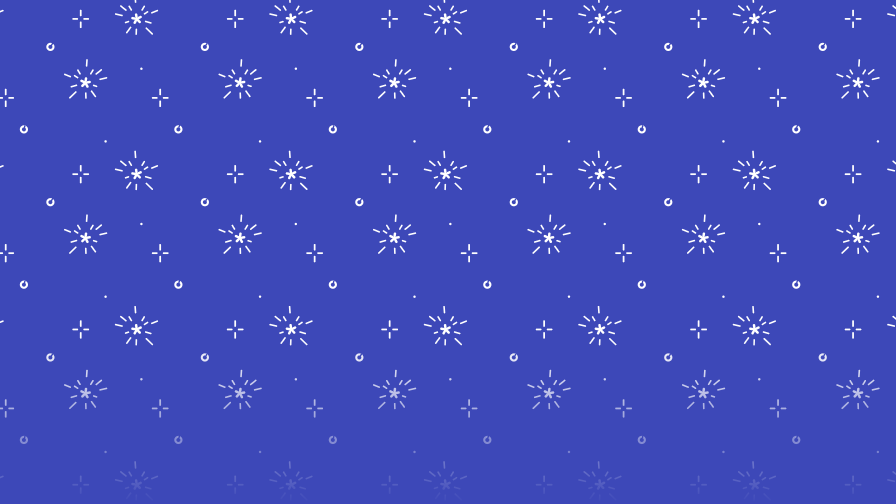
This pattern is drawn by a Shadertoy shader. Its source:

```glsl
// Festive tile of white bursts, split crosses, notched rings and dots on indigo.
// Each motif is a distance function wrapped onto its own lattice point; the
// ink fades out linearly over the lowest third of the canvas.

const float UNITS = 432.0;                 // design units per canvas height
const vec2  TILE = vec2(132.4, 133.1);     // repeat size in design units
const vec3  GROUND = vec3(0.238, 0.282, 0.722);
const vec3  INK = vec3(1.0);
const float FADE_TOP = 144.0;              // height where the ink starts to fade

// Motif centres inside the tile
const vec2 BURST_A = vec2(73.2, 94.9);
const vec2 BURST_B = vec2(117.2, 16.5);
const vec2 CROSS_A = vec2(69.2, 16.5);
const vec2 CROSS_B = vec2(4.9, 81.9);
const vec2 RING_A = vec2(43.2, 125.6);
const vec2 RING_B = vec2(20.5, 54.9);
const vec2 DOT_A = vec2(121.2, 106.9);
const vec2 DOT_B = vec2(90.5, 44.6);

const float RAY_HALF = 0.68;
const float STAR_REACH = 3.7;
const float STAR_HALF = 1.05;
const float STAR_TILT = 0.14;
const float RING_RADIUS = 2.6;
const float RING_HALF = 0.9;
const float DOT_RADIUS = 1.0;
const float TAU = 6.2831853;

// Irregular burst rays: angle in degrees, inner radius, outer radius
const int RAY_COUNT = 12;
const vec3 RAYS[RAY_COUNT] = vec3[RAY_COUNT](
    vec3(86, 14.5, 19.5), vec3(59, 9, 12.5), vec3(39, 12, 17.5),
    vec3(13, 13, 18.5), vec3(-18, 7.5, 10), vec3(-54, 9, 14.5),
    vec3(-88, 9, 13), vec3(-136, 11.5, 18.5), vec3(-164, 8, 12.5),
    vec3(158, 14, 19), vec3(147, 8, 11), vec3(121, 9, 12.5));

// Offset from the nearest repeat of a motif centre
vec2 wrapTo(vec2 p, vec2 centre) {
    vec2 q = p - centre;
    return q - TILE * round(q / TILE);
}

// Distance to a segment along +x between two radii
float spoke(vec2 q, float inner, float outer) {
    return length(vec2(q.x - clamp(q.x, inner, outer), q.y));
}

// Rotates q so that the given direction lies along +x
vec2 alignTo(vec2 q, float angle) {
    float c = cos(angle), s = sin(angle);
    return vec2(c * q.x + s * q.y, c * q.y - s * q.x);
}

// Five stubby arms, folded into one sector
float starShape(vec2 q) {
    float sector = TAU / 5.0;
    float a = atan(q.x, q.y) - STAR_TILT;
    a -= sector * round(a / sector);
    return spoke(length(q) * vec2(cos(a), sin(a)), 0.0, STAR_REACH) - STAR_HALF;
}

float burst(vec2 q) {
    float d = starShape(q);
    for (int i = 0; i < RAY_COUNT; i++) {
        vec3 ray = RAYS[i];
        d = min(d, spoke(alignTo(q, radians(ray.x)), ray.y, ray.z) - RAY_HALF);
    }
    return d;
}

// Four separate strokes, the upright pair slightly longer
float splitCross(vec2 q) {
    q = abs(q);
    return min(spoke(q, 3.0, 6.4), spoke(q.yx, 3.0, 7.1)) - 0.75;
}

// Ring with a narrow notch at the upper right
float notchedRing(vec2 q, float notchAngle) {
    float band = abs(length(q) - RING_RADIUS) - RING_HALF;
    float notch = 0.6 - spoke(alignTo(q, notchAngle), 1.0, 5.0);
    return max(band, notch);
}

float dotShape(vec2 q) {
    return length(q) - DOT_RADIUS;
}

float motifs(vec2 p) {
    vec2 mirror = vec2(-1.0, 1.0);
    float d = min(burst(wrapTo(p, BURST_A)), burst(wrapTo(p, BURST_B) * mirror));
    d = min(d, min(splitCross(wrapTo(p, CROSS_A)), splitCross(wrapTo(p, CROSS_B))));
    d = min(d, notchedRing(wrapTo(p, RING_A), 1.0));
    d = min(d, notchedRing(wrapTo(p, RING_B), 1.3));
    return min(d, min(dotShape(wrapTo(p, DOT_A)), dotShape(wrapTo(p, DOT_B))));
}

void mainImage(out vec4 fragColor, in vec2 fragCoord) {
    float pixel = UNITS / iResolution.y;
    vec2 p = fragCoord * pixel;

    float coverage = clamp(0.5 - motifs(p) / pixel, 0.0, 1.0);
    float fade = clamp(p.y / FADE_TOP, 0.0, 1.0);
    fragColor = vec4(mix(GROUND, INK, coverage * fade), 1.0);
}
```
